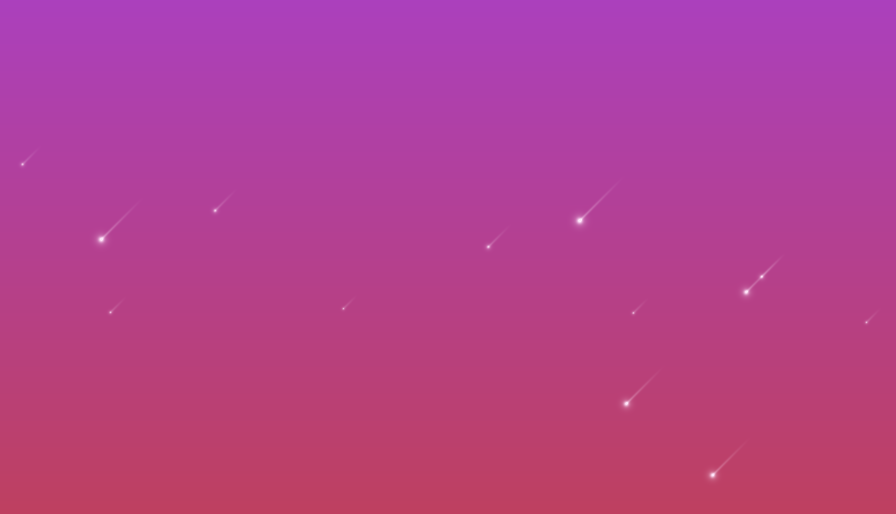
A Shadertoy shader for this background:

```glsl
float hash(float n) {
    n = fract(n * 0.1031);
    n *= n + 33.33;
    return fract(n * (n + n));
}

// Coverage of a meteor: round head, soft halo and a tail to the upper right
float meteor(vec2 p, vec2 head, float size) {
    vec2 d = p - head;
    float r = length(d);
    float core = 0.8 * exp(-pow(r / (0.0055 * size), 2.0));
    float halo = 0.3 * exp(-pow(r / (0.0125 * size), 2.0));

    float along = dot(d, vec2(0.7071));
    float across = dot(d, vec2(-0.7071, 0.7071));
    float t = along / (0.125 * size);
    float fade = smoothstep(-0.02, 0.03, t) * pow(clamp(1.0 - t, 0.0, 1.0), 1.3);
    float tail = 0.34 * fade * exp(-pow(across / 0.0024, 2.0));

    return (core + halo + tail) * mix(0.35, 1.0, size);
}

void mainImage(out vec4 fragColor, in vec2 fragCoord) {
    vec2 p = fragCoord / iResolution.y;
    vec2 aspect = vec2(iResolution.x / iResolution.y, 1.0);

    // Crimson to violet sky
    vec3 sky = mix(vec3(0.745, 0.25, 0.375), vec3(0.67, 0.25, 0.74), p.y);

    // Lone bright meteor on the left
    float light = meteor(p, vec2(0.113, 0.534) * aspect, 0.95);

    // Bright meteors weaving down the right side
    for (int i = 0; i < 4; i++) {
        float k = float(i);
        float side = i % 2 == 0 ? -1.0 : 1.0;
        vec2 head = vec2(0.755 + 0.108 * side * pow(0.72, k),
                         0.323 + 0.256 * cos(0.876 * k + 0.257));
        light += meteor(p, head * aspect, i == 0 ? 1.0 : 0.85);
    }

    // Faint meteors zigzagging across the middle
    for (int i = 0; i < 8; i++) {
        float k = float(i);
        float side = i % 2 == 0 ? 1.0 : -1.0;
        vec2 head = vec2(0.025 + 0.13 * k - 0.045 * sin(0.785 * k),
                         0.53 - 0.018 * k + 0.15 * side * pow(0.8, k));
        light += meteor(p, head * aspect, mix(0.3, 0.55, hash(k + 3.0)));
    }

    vec3 glow = vec3(1.0, 0.9, 0.98);
    fragColor = vec4(mix(sky, glow, min(light, 1.0)), 1.0);
}
```
